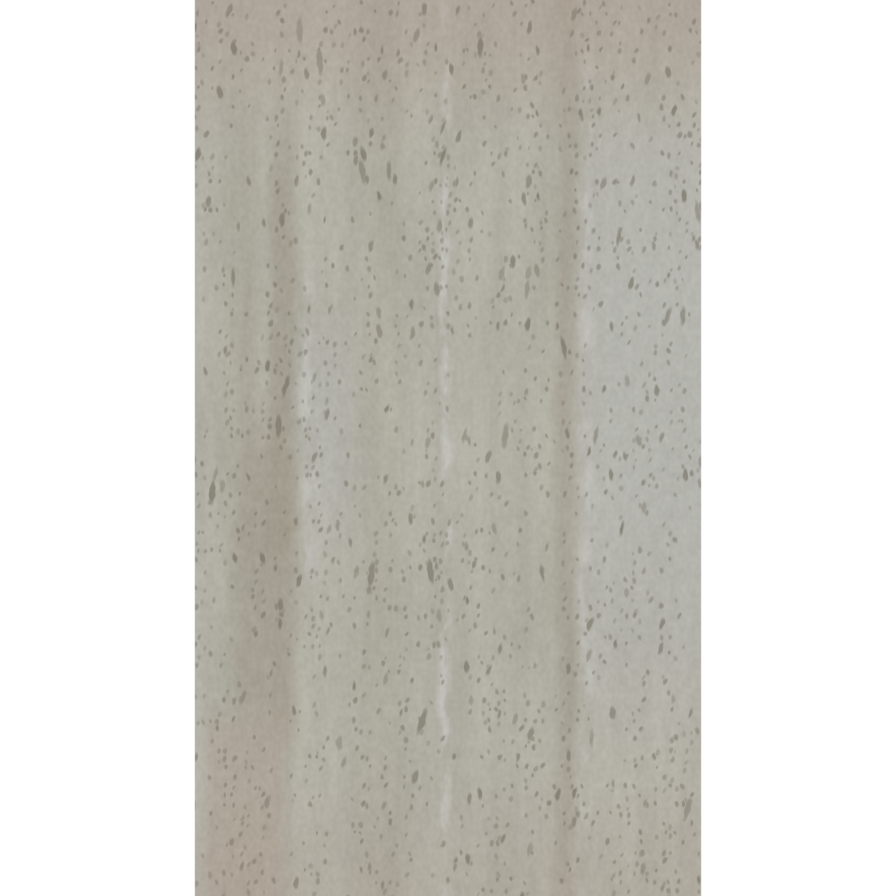
Reproduce this texture procedurally as a three.js fragment shader.

```glsl
varying vec2 vUv;

const vec3 PAPER = vec3(1.0);
const vec3 STONE = vec3(0.695, 0.685, 0.642);
const vec3 BROWN = vec3(0.595, 0.565, 0.505);
const vec3 BLUSH = vec3(0.675, 0.625, 0.575);
const vec3 CHALK = vec3(0.765, 0.765, 0.745);
const vec3 COOL = vec3(0.715, 0.72, 0.705);
const vec3 PIT = vec3(0.43, 0.41, 0.355);

vec2 hash2(vec2 p) {
  vec3 q = fract(p.xyx * vec3(0.1031, 0.1030, 0.0973));
  q += dot(q, q.yzx + 33.33);
  return fract((q.xx + q.yz) * q.zy);
}

float corner(vec2 cell, vec2 offset) {
  float angle = 6.2832 * hash2(cell).x;
  return dot(vec2(cos(angle), sin(angle)), offset);
}

float gradientNoise(vec2 p) {
  vec2 i = floor(p);
  vec2 f = fract(p);
  vec2 u = f * f * f * (f * (f * 6.0 - 15.0) + 10.0);
  vec2 e = vec2(1.0, 0.0);
  float low = mix(corner(i, f), corner(i + e, f - e), u.x);
  float high = mix(corner(i + e.yx, f - e.yx), corner(i + 1.0, f - 1.0), u.x);
  return mix(low, high, u.y);
}

float fbm(vec2 p) {
  float sum = 0.0;
  float gain = 1.0;
  for (int i = 0; i < 4; i++) {
    sum += gain * gradientNoise(p);
    p = p * 2.03 + 17.3;
    gain *= 0.5;
  }
  return sum;
}

// Soft stripe: one at the centre, zero beyond halfWidth + blur
float band(float x, float centre, float halfWidth, float blur) {
  return 1.0 - smoothstep(halfWidth - blur, halfWidth + blur, abs(x - centre));
}

// Scattered upright pits, one per occupied cell, denser in some columns
float pits(vec2 p, vec2 cells, vec2 radius, float density, float seed) {
  vec2 warped = p + 0.0016 * vec2(gradientNoise(p * 130.0 + seed), gradientNoise(p * 110.0 - seed));
  vec2 home = floor(warped * cells);
  float mask = 0.0;
  for (int j = -1; j <= 1; j++) {
    for (int i = -1; i <= 1; i++) {
      vec2 cell = home + vec2(float(i), float(j));
      vec2 place = hash2(cell + seed);
      vec2 traits = hash2(cell + seed + 71.7);
      vec2 centre = (cell + 0.15 + 0.7 * place) / cells;
      float cluster = gradientNoise(centre * vec2(30.0, 4.5) + seed);
      float present = step(traits.x, density * (1.0 + 2.4 * cluster));
      vec2 offset = warped - centre;
      offset.x -= offset.y * (place.x - 0.35) * 0.5;
      vec2 size = radius * mix(0.6, 1.3, traits.y);
      float gap = (length(offset / size) - 1.0) * size.x;
      float depth = mix(0.5, 1.0, place.y);
      mask = max(mask, present * depth * (1.0 - smoothstep(-0.001, 0.0013, gap)));
    }
  }
  return mask;
}

// Vertical sediment layers with stained and chalky veins
vec3 sediment(vec2 p) {
  float cloud = fbm(p * vec2(13.0, 5.0));
  float streak = fbm(p * vec2(42.0, 2.6) + 9.0);
  float x = p.x + 0.007 * fbm(vec2(p.x * 4.0, p.y * 11.0));
  vec3 colour = STONE + 0.026 * streak + 0.026 * cloud;

  float right = smoothstep(0.62, 0.68, x) * band(p.y, 0.56, 0.3, 0.18);
  colour = mix(colour, COOL, 0.65 * right);
  colour = mix(colour, COOL, 0.5 * band(x, 0.365, 0.025, 0.025) * band(p.y, 0.52, 0.1, 0.08));

  float upper = band(p.y, 0.68, 0.16, 0.09);
  float lower = band(p.y, 0.34, 0.16, 0.09);
  float stain = upper * (band(x, 0.316, 0.014, 0.012) + 0.55 * band(x, 0.272, 0.014, 0.014));
  stain += lower * band(x, 0.295, 0.034, 0.014);
  colour = mix(colour, BROWN, clamp(stain * (0.58 + 0.45 * cloud), 0.0, 0.85));
  colour = mix(colour, BROWN, (0.42 + 0.25 * streak) * band(x, 0.632, 0.011, 0.011));
  colour = mix(colour, BROWN, 0.16 * band(x, 0.425, 0.022, 0.02));

  float chalk = band(x, 0.497, 0.005, 0.006) + 0.6 * band(x, 0.655, 0.008, 0.008);
  chalk += 0.8 * band(x, 0.343, 0.009, 0.009) * band(p.y, 0.52, 0.16, 0.1);
  float patches = smoothstep(-0.25, 0.4, fbm(p * vec2(40.0, 15.0) + 4.0));
  colour = mix(colour, CHALK, clamp(chalk * patches, 0.0, 0.75));

  float warmth = 0.75 * smoothstep(0.8, 1.0, p.y) + 0.35 * (1.0 - smoothstep(0.0, 0.2, p.y));
  warmth += 0.65 * band(x, 0.275, 0.043, 0.012) * (1.0 - smoothstep(0.17, 0.23, p.y));
  return mix(colour, BLUSH, clamp(warmth * 0.75, 0.0, 0.8));
}

void main() {
  vec2 p = vUv;
  vec3 colour = sediment(p);
  colour += 0.025 * gradientNoise(p * vec2(210.0, 150.0));
  colour += 0.02 * gradientNoise(p * vec2(95.0, 60.0) + 31.0);

  float fine = pits(p, vec2(125.0, 95.0), vec2(0.0017, 0.0026), 0.24, 13.0);
  float coarse = pits(p, vec2(62.0, 42.0), vec2(0.0023, 0.0055), 0.13, 47.0);
  float slits = pits(p, vec2(40.0, 24.0), vec2(0.0026, 0.0105), 0.055, 89.0);
  colour = mix(colour, PIT, 0.6 * max(fine * 0.8, max(coarse, slits)));

  float slab = band(p.x, 0.5, 0.2825, 0.001);
  gl_FragColor = vec4(mix(PAPER, colour, slab), 1.0);
}
```
